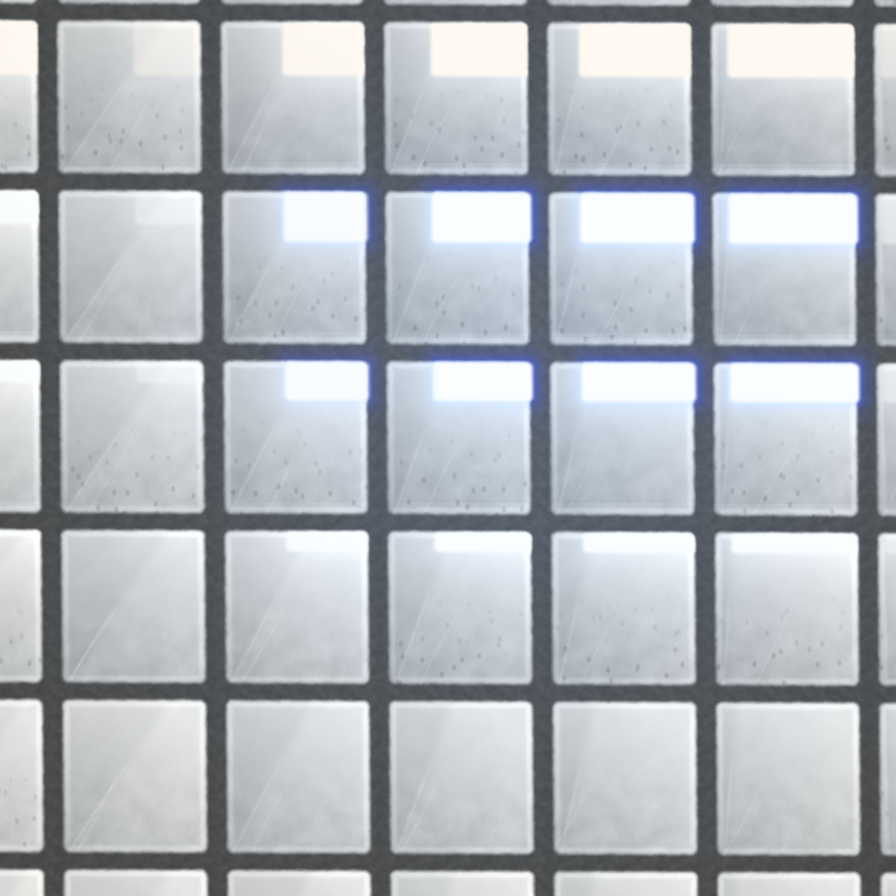
Reproduce this pattern procedurally as a Shadertoy shader.

```glsl
// A skewed grid of dark bars over pale, shaded cells lit from above.
// Rounded-box distances give cells and glare patches; glare shrinks by row and
// widens by column. Layered sines and cellular noise add grime and scratches.

#define PITCH     vec2(0.1823, 0.1895)  // cell spacing
#define ORIGIN    vec2(0.0525, 0.0130)  // first bar crossing, from upper left
#define SKEW      vec2(0.0080, 0.0040)  // lean of the bars
#define CELL_HALF vec2(0.0800, 0.0852)  // half size of an opening
#define CORNER    0.0075                // opening corner radius
#define SOFT      0.0030                // edge softness
#define BAR_WARM  vec3(0.285, 0.285, 0.280)
#define BAR_COOL  vec3(0.350, 0.385, 0.430)
#define CELL_DARK vec3(0.610, 0.630, 0.650)
#define CELL_PALE vec3(0.900, 0.910, 0.920)
#define FRINGE    vec3(0.300, 0.390, 0.870)
#define GRIME     0.035                 // strength of the wear

vec2 hash2(vec2 p) {
    vec3 q = fract(p.xyx * vec3(0.1031, 0.1030, 0.0973));
    q += dot(q, q.yzx + 33.33);
    return fract((q.xx + q.yz) * q.zy);
}

float roundBox(vec2 p, vec2 halfSize, float r) {
    vec2 d = abs(p) - halfSize + r;
    return length(max(d, 0.0)) + min(max(d.x, d.y), 0.0) - r;
}

// Distance to the nearest scattered point.
float cellular(vec2 p) {
    vec2 base = floor(p);
    float nearest = 2.0;
    for (int j = -1; j <= 1; j++)
        for (int i = -1; i <= 1; i++) {
            vec2 c = base + vec2(i, j);
            nearest = min(nearest, length(c + hash2(c) - p));
        }
    return nearest;
}

// Cloudy variation in about -1..1.
float layeredSines(vec2 p) {
    float sum = 0.0, amp = 0.5;
    for (int i = 0; i < 4; i++) {
        sum += amp * sin(p.x + 1.7 * sin(p.y)) * cos(p.y + 1.3 * sin(p.x));
        p = mat2(1.5, 1.1, -1.1, 1.5) * p + 2.3;
        amp *= 0.6;
    }
    return sum;
}

// Left end of the glare patch in each column.
float glareLeft(float column) {
    return clamp(0.53 - 0.092 * column, 0.10, 0.70);
}

vec3 cellColor(vec2 f, vec2 id, vec2 uv, float cool) {
    vec2 rnd = hash2(id + 17.0);
    float shade = 0.68 - 0.62 * f.y + 0.36 * f.x + 0.08 * (rnd.x - 0.5);
    shade += 0.03 * min(id.y, 4.0);

    // Side wall, left of a diagonal crease
    float rise = (0.92 - f.y) / 0.60;
    float crease = f.x - mix(0.11, glareLeft(id.x), rise);
    shade -= 0.13 * (1.0 - smoothstep(-0.04, 0.05, crease));
    shade += 0.14 * exp(-pow(crease / 0.012, 2.0)) * smoothstep(0.0, 0.5, 1.0 - rise);

    vec3 col = mix(CELL_DARK, CELL_PALE, clamp(shade, 0.0, 1.0));
    col *= mix(vec3(1.015, 1.0, 0.975), vec3(0.965, 1.0, 1.04), cool);

    // Cloudy dirt, slanted scratches and sparse specks
    float lower = smoothstep(0.25, 0.95, f.y);
    col += GRIME * layeredSines(uv * 60.0) * (0.35 + lower);
    float across = dot(f, vec2(0.87, 0.49)) + 0.01 * sin(f.y * 9.0 + rnd.x * 6.0);
    float scratch = exp(-pow((across - 0.5 - 0.3 * rnd.y) / 0.006, 2.0));
    col += GRIME * scratch * lower;
    float speck = 1.0 - smoothstep(0.05, 0.16, cellular(uv * vec2(45.0, 32.0)));
    return col - 2.5 * GRIME * speck * step(0.5, rnd.y) * lower;
}

void mainImage(out vec4 fragColor, in vec2 fragCoord) {
    vec2 uv = fragCoord / iResolution.xy;
    uv.y = 1.0 - uv.y;
    float soft = max(SOFT, 0.75 / iResolution.y);
    vec2 p = (uv - ORIGIN - SKEW * uv.yx) / PITCH;
    vec2 id = floor(p), f = p - id;
    float cool = exp(-4.5 * dot(uv - vec2(0.60, 0.40), uv - vec2(0.60, 0.40)));

    // Openings with slightly uneven edges and a pale rim
    float d = roundBox((f - 0.5) * PITCH, CELL_HALF, CORNER);
    d += 0.0008 * layeredSines(uv * 110.0);
    float opening = 1.0 - smoothstep(-soft, soft, d);
    vec3 bar = mix(BAR_WARM, BAR_COOL, cool) + GRIME * layeredSines(uv * 150.0);
    vec3 cell = cellColor(f, id, uv, cool);
    cell += 0.07 * exp(-pow((d + 0.005) / 0.003, 2.0));
    vec3 col = mix(bar, cell, opening);

    // Glare, looked up in a shifted cell so it can spill over the bars
    vec2 gid = floor(p + vec2(-0.07, 0.12)), g = p - gid;
    float low = 0.37 - 0.022 * gid.y * gid.y;
    low -= 0.10 * step(gid.x, 0.5) * step(0.5, gid.y);
    vec2 lo = vec2(glareLeft(gid.x), 0.055), hi = vec2(0.955, low);
    float gd = roundBox((g - 0.5 * (lo + hi)) * PITCH, 0.5 * (hi - lo) * PITCH, 0.006);
    float lit = (1.0 - 0.6 * exp(-2.0 * gid.x * gid.x)) * (1.0 - 0.55 * step(4.5, gid.x));
    lit *= step(gid.y, 3.5) * step(-0.5, gid.y);
    float blue = min(1.0, 1.6 * exp(-2.0 * pow(gid.y - 1.5, 2.0)));
    blue *= smoothstep(0.0, 1.5, gid.x) * step(gid.x, 4.5);

    float away = max(gd, 0.0);
    vec3 fringe = mix(FRINGE, vec3(0.74, 0.84, 0.98), opening);
    col = mix(col, fringe, 0.85 * blue * exp(-away / 0.009));
    col += 0.08 * lit * opening * exp(-away / 0.035);
    vec3 glare = mix(vec3(1.0, 0.975, 0.945), vec3(0.985, 0.995, 1.0), clamp(gid.y, 0.0, 1.0));
    float patchMask = 1.0 - smoothstep(-1.2 * soft, 1.2 * soft, gd);
    col = mix(col, glare, patchMask * lit * mix(opening, 1.0, blue));

    fragColor = vec4(clamp(col, 0.0, 1.0), 1.0);
}
```
